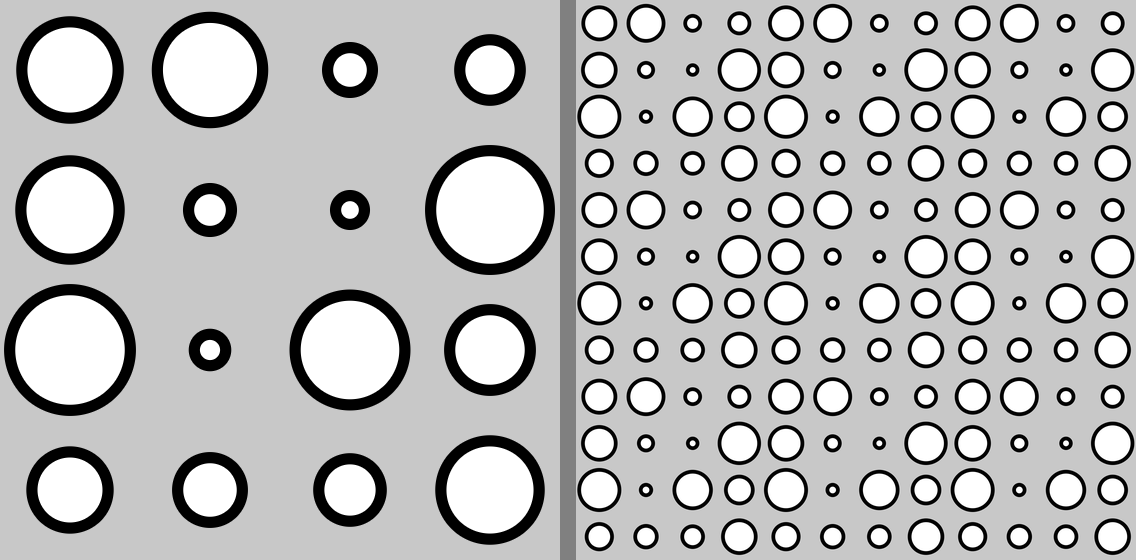
Left, the tile; right, the same tile 3 across and 3 down.
A Shadertoy shader for this pattern:

```glsl
// A four by four grid of white discs with thick black outlines on flat grey.
// Each cell holds one centred circle, drawn from its signed distance; only the
// radius varies from cell to cell, while the outline keeps a constant width.

// Outer radii in cell units: one column vector per grid row, bottom row first.
const mat4 outerRadii = mat4(
    0.312, 0.271, 0.263, 0.391,
    0.471, 0.152, 0.432, 0.328,
    0.391, 0.193, 0.143, 0.464,
    0.384, 0.416, 0.200, 0.256);

// Antialiased coverage of the region where the distance is negative.
float coverage(float dist, float pixel) {
    return clamp(0.5 - dist / pixel, 0.0, 1.0);
}

void mainImage(out vec4 fragColor, in vec2 fragCoord) {
    // Grid cell, wrapped so that the tile repeats
    vec2 grid = 4.0 * fragCoord / iResolution.xy;
    ivec2 cell = ivec2(mod(floor(grid), 4.0));
    float pixel = 4.0 / min(iResolution.x, iResolution.y);

    // Signed distance to the outer edge of the circle
    float dist = length(fract(grid) - 0.5) - outerRadii[cell.y][cell.x];

    // Background, black disc, then the white interior
    vec3 color = vec3(0.784);
    color = mix(color, vec3(0.0), coverage(dist, pixel));
    color = mix(color, vec3(1.0), coverage(dist + 0.08, pixel));
    fragColor = vec4(color, 1.0);
}
```
